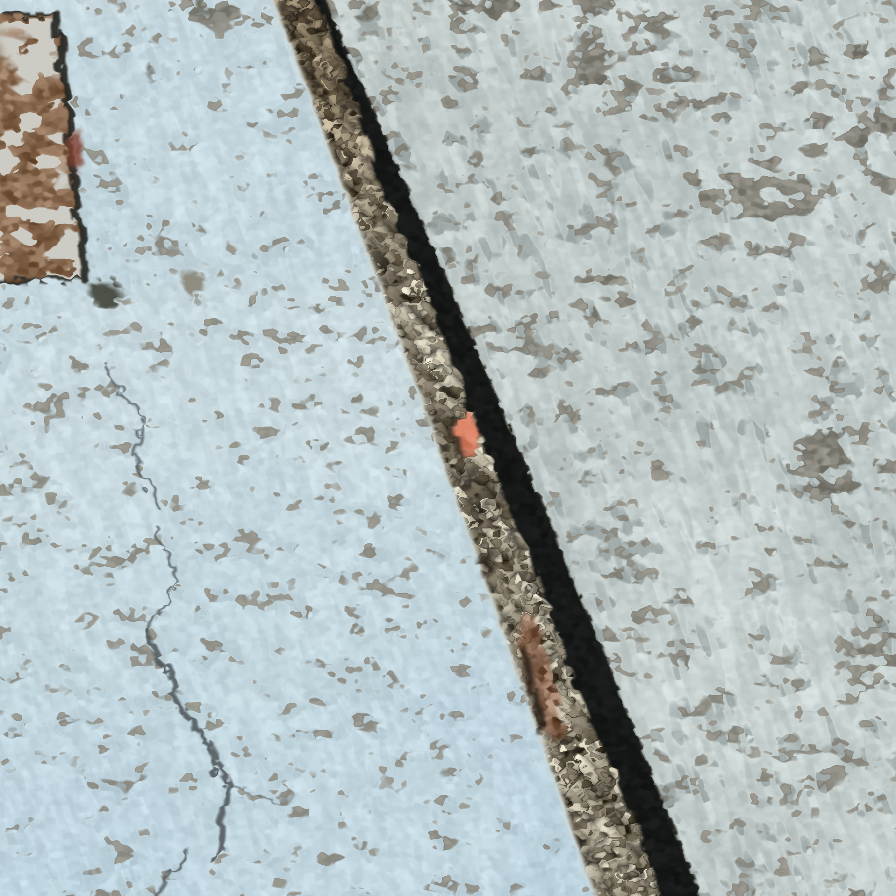
Give the GLSL for this texture, as a Shadertoy shader.

```glsl
// Weathered, pale painted concrete split by a gritty diagonal joint with a dark gap.
// Signed edges shape the slabs, cellular noise makes paint, flakes and grit,
// and a jittered polyline makes the hairline crack. q.y runs downward.
#define LEFT_PAINT vec3(.785, .855, .88)
#define RIGHT_PAINT vec3(.765, .808, .805)
#define FLAKE_COLOR vec3(.47, .455, .41)
#define GAP_COLOR vec3(.085, .095, .09)
#define RUST vec3(.56, .44, .34)
#define STONE vec3(.84, .5, .39)
#define SOFT .0022
#define FLAKE_LEVEL .76
#define GRIT_SCALE 75.

vec3 hash3(vec2 p) {
  vec3 h = fract(p.xyx * vec3(.1031, .103, .0973));
  h += dot(h, h.yzx + 33.33);
  return fract((h.xxy + h.yzz) * h.zyx);
}

// x: nearest distance, y: blended cell value, z: nearest cell value
vec3 cells(vec2 p) {
  vec2 base = floor(p);
  float nearest = 9., id = 0., total = 0., weight = 0.;
  for (int k = 0; k < 9; k++) {
    vec2 c = base + vec2(k % 3 - 1, k / 3 - 1);
    vec3 h = hash3(c + 57.);
    vec2 r = c + h.xy - p;
    float d = dot(r, r), w = exp(-7. * d);
    total += w * h.z;
    weight += w;
    if (d < nearest) { nearest = d; id = h.z; }
  }
  return vec3(sqrt(nearest), total / weight, id);
}

float fill(float d, float s) { return 1. - smoothstep(-s, s, d); }

float segment(vec2 p, vec2 a, vec2 b) {
  vec2 e = b - a;
  return length(p - a - e * clamp(dot(p - a, e) / dot(e, e), 0., 1.));
}

float blob(vec2 p, vec2 c, vec2 r) {
  return fill((length((p - c) / r) - 1.) * min(r.x, r.y), .004);
}

// Worn paint areas: centre and radii
const vec4 worn[10] = vec4[10](
  vec4(.62, .01, .26, .03), vec4(.66, .055, .025, .035),
  vec4(.95, .075, .09, .025), vec4(.94, .155, .1, .04),
  vec4(.87, .22, .1, .05), vec4(.7, .1, .1, .04),
  vec4(.68, .33, .07, .03), vec4(.975, .74, .035, .055),
  vec4(.23, .01, .07, .022), vec4(.93, .52, .08, .05));

const vec2 crack[12] = vec2[12](
  vec2(.119, .412), vec2(.159, .47), vec2(.151, .514), vec2(.178, .568),
  vec2(.173, .59), vec2(.199, .647), vec2(.165, .705), vec2(.195, .771),
  vec2(.228, .827), vec2(.253, .88), vec2(.247, .927), vec2(.24, .961));

vec3 paintSlabs(vec2 q, float right, float fine, float mid) {
  float streak = cells(vec2(q.x - .3 * q.y, q.y) * vec2(120, 34)).y;
  float cloud = cells(q * 6.).y - .5;
  vec3 col = mix(LEFT_PAINT, RIGHT_PAINT, right);
  col += (streak - .5) * mix(.065, .1, right) + (fine - .5) * .06;
  col += cloud * mix(vec3(.04, .025, .01), vec3(.06), right);
  col.rg -= (1. - right) * smoothstep(.45, 1., q.y) * vec2(.035, .018);
  // Grey scuffs, stronger on the right slab
  col -= smoothstep(.58, .78, .5 * (streak + mid)) * mix(.05, .16, right);
  // Flakes gather around the worn centres
  float wear = .12 * right;
  for (int i = 0; i < 10; i++) {
    vec2 r = (q - worn[i].xy) / worn[i].zw;
    wear = max(wear, exp(-dot(r, r)));
  }
  float flake = smoothstep(-.05, .06, .6 * mid + .4 * fine + .27 * wear - FLAKE_LEVEL);
  return mix(col, FLAKE_COLOR + (fine - .5) * .25, flake * .85);
}

vec3 gritColor(vec2 q, float fine) {
  vec3 g = cells(q * GRIT_SCALE + 2. * fine);
  vec3 col = mix(vec3(.38, .35, .29), vec3(.8, .78, .7), g.z * g.z);
  col *= 1.12 - .48 * smoothstep(.2, .85, g.x);
  col += (fine - .5) * .3;
  return col * mix(vec3(.83, .78, .72), vec3(1), smoothstep(.05, .35, q.y));
}

void mainImage(out vec4 fragColor, in vec2 fragCoord) {
  vec2 q = fragCoord / iResolution.xy;
  q.y = 1. - q.y;
  float v = q.y, fine = cells(q * vec2(125, 160)).y;
  float mid = cells(q * vec2(46, 72) + .5 * fine).y;
  vec2 jitter = (vec2(mid, fine) - .5) * .012, j = q + jitter;

  // Joint borders
  float gritLeft = .306 + .375 * v - .017 * v * v + .3 * jitter.x;
  float gapLeft = .348 + .39 * v + .004 * sin(v * 23.) + jitter.x;
  float gapRight = .362 + .42 * v + .007 * sin(3.14 * v) + .5 * jitter.y;
  float right = step(gapRight, q.x);
  vec3 col = paintSlabs(q, right, fine, mid);

  // Hairline crack with a break and two branches
  float line = 1.;
  for (int i = 0; i < 11; i++)
    if (i != 3) line = min(line, segment(j, crack[i], crack[i + 1]) - (i < 6 ? .0013 : .0032));
  line = min(line, segment(j, crack[9], vec2(.315, .895)) - .0006);
  line = min(line, segment(j, vec2(.207, .952), vec2(.178, .998)) - .0016);
  col = mix(col, vec3(.3, .33, .34), .85 * fill(line, SOFT));

  // Rusty plate, chipped paint and dark seam
  vec2 top = vec2(.062, .016), low = vec2(.097, .312);
  float plate = max(j.x - top.x - .117 * (v - top.y), max(top.y - j.y, j.y - low.y));
  vec3 rust = RUST + (fine - .5) * .25 + (mid - .5) * .18;
  float chip = exp(-pow((v - .06) / .05, 2.)) + exp(-pow((v - .28) / .05, 2.));
  chip *= smoothstep(-.015, .065, q.x);
  rust = mix(rust, vec3(.8, .8, .77), smoothstep(.62, .75, mid + .36 * chip));
  col = mix(col, rust, fill(plate, SOFT));
  float seam = segment(j, top, low) - .0042;
  seam = min(seam, segment(j, vec2(0, top.y), top) - .0018);
  seam = min(seam, segment(j, vec2(0, low.y), low) - .002);
  col = mix(col, vec3(.15, .15, .13), .92 * fill(seam, SOFT));
  col = mix(col, vec3(.25, .26, .22), .9 * blob(j, vec2(.117, .327), vec2(.021, .013)));
  col = mix(col, vec3(.5, .25, .19), .8 * blob(j, vec2(.085, .167), vec2(.01, .02)));

  // Isolated spots
  col = mix(col, vec3(.56, .55, .5), blob(j, vec2(.215, .317), vec2(.012, .014)));
  col = mix(col, vec3(.5, .52, .51), blob(j, vec2(.166, .081), vec2(.005, .007)));

  // Grit with a pale lip, stone and leaf
  col = mix(col, gritColor(q, fine), fill(gritLeft - q.x, SOFT) * (1. - right));
  col = mix(col, vec3(.83, .84, .8), .55 * exp(-pow((q.x - gritLeft) / .0035, 2.)));
  col = mix(col, vec3(.25, .19, .15), .85 * blob(j, vec2(.512, .489), vec2(.01, .025)));
  col = mix(col, STONE + (mid - .5) * .16, blob(j, vec2(.523, .485), vec2(.015, .023)));
  float leaf = segment(j, vec2(.588, .7), vec2(.618, .81)) - .012;
  col = mix(col, vec3(.5, .34, .25) + (fine - .5) * .35, .75 * fill(leaf, .005));
  float hollow = fill(segment(j, vec2(.588, .725), vec2(.605, .815)) - .004, .004);
  hollow = max(hollow, blob(j, vec2(.542, .629), vec2(.007, .011)));
  col = mix(col, vec3(.17, .14, .11), .85 * hollow);

  // Dark open gap
  float gap = max(gapLeft - q.x, q.x - gapRight);
  col = mix(col, GAP_COLOR + .05 * (fine - .5), fill(gap, SOFT * 1.4));
  fragColor = vec4(clamp(col, 0., 1.), 1);
}
```
